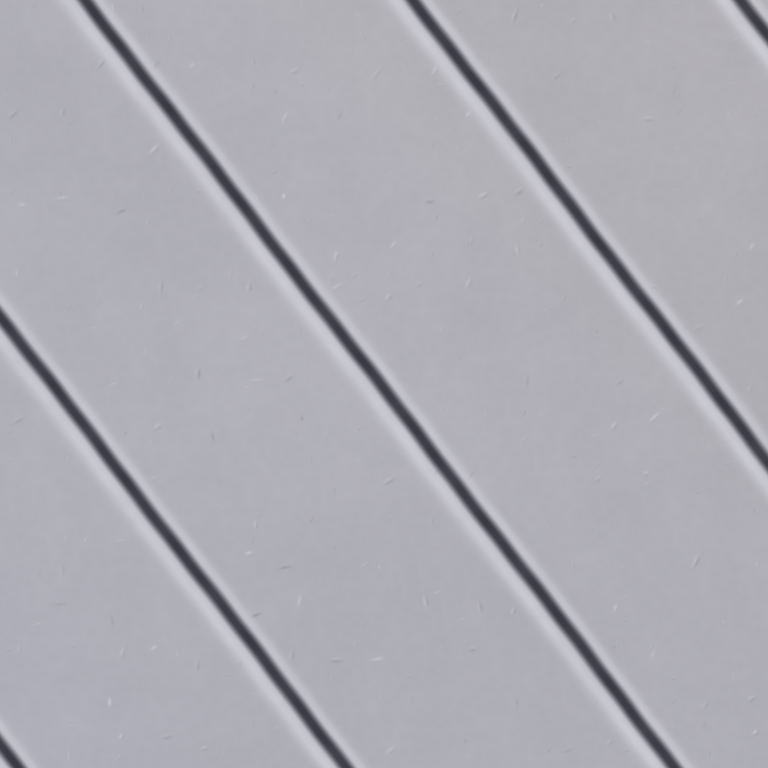
This texture is drawn by a WebGL 1 fragment shader. Its source:

```glsl
precision highp float;
// Pale grey painted panel crossed by evenly spaced slanted dark grooves.
// Each groove is a soft dark core with uneven bright lips; layered sines
// mottle the paint, and cellular noise scatters faint dents and scratches.

uniform vec2 u_resolution;

#define SPACING 0.3387      // distance between grooves, across them
#define SLANT 0.768         // horizontal run per unit of descent
#define FIRST_GROOVE 0.1107 // where one groove meets the top edge
#define CORE_INNER 0.0018   // half width of the fully dark core
#define CORE_OUTER 0.0122   // half width where the core has faded out
#define LIP_LOWER 0.0185    // offset of the wide lower-left lip
#define LIP_UPPER 0.0150    // offset of the narrow upper-right lip
#define DENT_CELLS 17.0     // dent cells across the canvas
#define DENT_CHANCE 0.36    // share of cells holding a dent
#define MOTTLE 0.65         // strength of the cloudy paint variation

const vec3 PAINT_LIGHT = vec3(0.707, 0.704, 0.735);
const vec3 PAINT_SHADE = vec3(0.665, 0.663, 0.694);
const vec3 LIP_COLOR   = vec3(0.795, 0.793, 0.822);
const vec3 GROOVE_DARK = vec3(0.225, 0.225, 0.265);

float hash(vec2 p) {
  return fract(sin(dot(p, vec2(127.1, 311.7))) * 4375.85);
}

vec2 hash2(vec2 p) {
  return vec2(hash(p), hash(p + 37.3));
}

// Sines of rising frequency, each bent by the one before; about -1 to 1.
float layeredSines(vec2 p) {
  float sum = 0.0, weight = 0.5;
  for (int i = 0; i < 5; i++) {
    p = mat2(0.8, 0.6, -0.6, 0.8) * p * 1.75 + 1.3;
    p += 0.7 * sin(p.yx * 0.8 + 2.1);
    sum += weight * sin(p.x) * sin(p.y);
    weight *= 0.68;
  }
  return sum;
}

// Distance to the nearest of the scattered cell points, in cells.
float cellular(vec2 p) {
  vec2 cell = floor(p);
  float nearest = 2.0;
  for (int j = -1; j <= 1; j++) {
    for (int i = -1; i <= 1; i++) {
      vec2 c = cell + vec2(float(i), float(j));
      nearest = min(nearest, length(c + hash2(c) - p));
    }
  }
  return nearest;
}

// Embossed oval marks, one at most per cell: a dark side and a light side.
float dents(vec2 p) {
  vec2 cell = floor(p);
  vec2 q = fract(p) - mix(vec2(0.25), vec2(0.75), hash2(cell));
  float angle = 0.9 + 1.8 * (hash(cell + 5.1) - 0.5);
  float c = cos(angle), s = sin(angle);
  q = mat2(c, -s, s, c) * q;
  vec2 size = vec2(mix(0.05, 0.13, hash(cell + 9.7)), 0.035);
  vec2 k = q / size, shifted = (q - vec2(0.0, 0.055)) / size;
  float dark = exp(-dot(k, k)), light = exp(-dot(shifted, shifted));
  float bias = hash(cell + 2.9);
  float present = step(hash(cell + 13.3), DENT_CHANCE);
  float depth = mix(0.3, 1.0, hash(cell + 21.7));
  return present * depth * (light * bias - dark * (1.0 - bias));
}

// Soft bump of the given centre and width.
float bump(float x, float centre, float width) {
  float k = (x - centre) / width;
  return exp(-k * k);
}

void main() {
  vec2 uv = gl_FragCoord.xy / u_resolution.y;
  float pixel = 1.0 / u_resolution.y;

  // Signed distance across the nearest groove, positive to the upper right
  float scale = inversesqrt(1.0 + SLANT * SLANT);
  float across = (uv.x - SLANT * (1.0 - uv.y) - FIRST_GROOVE) * scale;
  float along = (SLANT * uv.x - uv.y) * scale;
  float id = floor(across / SPACING + 0.5);
  float d = across - id * SPACING;
  d += 0.0006 * sin(along * 17.0 + id * 2.4) + 0.0003 * sin(along * 71.0 + id);

  // Paint: broad clouds, a darker right side and fine mottling
  float cloud = layeredSines(uv * 2.6);
  float fine = layeredSines(uv * 19.0 + 4.0);
  float grain = cellular(uv * 62.0) - 0.5;
  float shade = 0.38 + 0.26 * (uv.x - 0.5) + MOTTLE * (0.42 * cloud + 0.22 * fine);
  vec3 color = mix(PAINT_LIGHT, PAINT_SHADE, clamp(shade, 0.0, 1.0));
  color += 0.010 * grain;
  color += vec3(0.007, 0.004, -0.006) * (uv.x + uv.y - 1.0);

  // Wear: dents and finer nicks
  color += 0.10 * dents(uv * DENT_CELLS);
  color += 0.045 * dents(uv * DENT_CELLS * 1.7 + 31.0);

  // Bright lips, wider on the lower left
  float lips = bump(d, -LIP_LOWER, 0.0105) + 0.75 * bump(d, LIP_UPPER, 0.0070);
  lips *= 0.90 + 0.14 * fine;
  color = mix(color, LIP_COLOR, clamp(lips, 0.0, 1.0));

  // Dark core, slightly uneven along its length
  float beads = sin(along * 83.0 + id * 4.0) * sin(along * 37.0 + id);
  float core = 1.0 - smoothstep(CORE_INNER, CORE_OUTER + pixel * 0.5, abs(d));
  color = mix(color, GROOVE_DARK, core * (0.965 + 0.035 * beads));

  gl_FragColor = vec4(color, 1.0);
}
```
